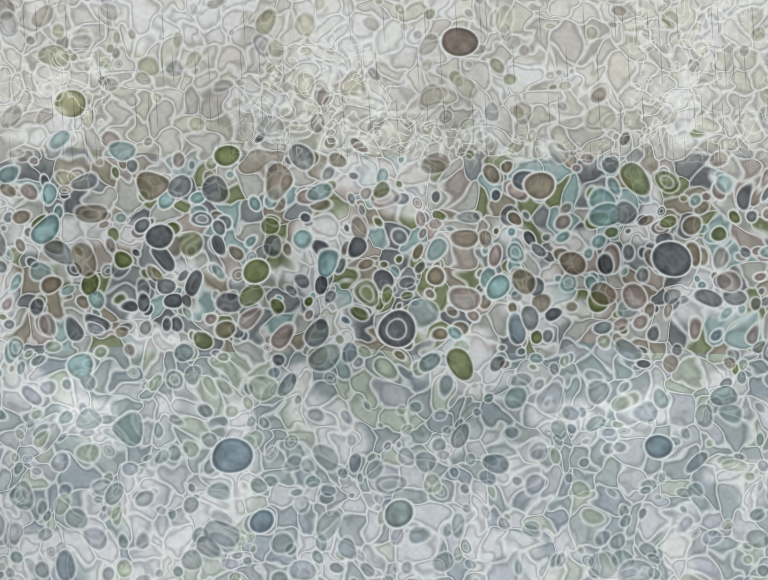
Write a WebGL 2 fragment shader that draws this pattern.

```glsl
#version 300 es
precision highp float;
// Layered wax-like pebbles with raised pale ridges, in warm, mixed and cool bands.
#define RIDGE_WIDTH 0.0022
#define RIDGE_COLOUR vec3(0.86, 0.88, 0.88)
#define WARP 0.028
#define TOP_LINE 0.72
#define LOW_LINE 0.40
#define CELL_SCALE 26.0
#define LARGE_SCALE 17.0
#define MEDIUM_SCALE 22.0
#define SMALL_SCALE 31.0

uniform vec2 u_resolution;
out vec4 fragColor;

const vec3 WARM[6] = vec3[6](vec3(.70, .70, .60), vec3(.56, .54, .50), vec3(.60, .61, .61),
                             vec3(.80, .80, .72), vec3(.43, .39, .36), vec3(.55, .56, .43));
const vec3 MIXED[6] = vec3[6](vec3(.33, .35, .37), vec3(.52, .64, .64), vec3(.40, .44, .29),
                              vec3(.50, .47, .41), vec3(.45, .48, .49), vec3(.60, .56, .54));
const vec3 COOL[6] = vec3[6](vec3(.42, .49, .53), vec3(.50, .56, .55), vec3(.47, .52, .53),
                             vec3(.63, .69, .61), vec3(.62, .65, .69), vec3(.46, .55, .55));
// Large accent stones: centre, radius, palette choice
const vec4 ACCENTS[12] = vec4[12](
  vec4(.793, .928, .030, .75), vec4(.393, .733, .022, .40), vec4(.121, .821, .029, .90),
  vec4(.440, .534, .024, .40), vec4(.688, .434, .033, .05), vec4(.279, .591, .024, .05),
  vec4(1.159, .552, .032, .05), vec4(.931, .681, .025, .60), vec4(.400, .216, .036, .05),
  vec4(.690, .112, .027, .20), vec4(.448, .100, .022, .05), vec4(1.133, .229, .023, .05));
// Broad shade and light: centre, radius, strength
const vec4 TONES[10] = vec4[10](
  vec4(.50, .50, .12, -.10), vec4(1.02, .55, .15, -.10), vec4(.60, .34, .13, -.07),
  vec4(.83, .28, .09, -.07), vec4(.15, .56, .12, -.08), vec4(.42, .83, .13, -.07),
  vec4(1.08, .30, .09, .09), vec4(.13, .31, .07, .08), vec4(.78, .81, .12, -.06),
  vec4(.0, .08, .12, -.07));

float hash(vec2 p) { return fract(sin(dot(p, vec2(127.1, 311.7))) * 43758.5453); }
vec2 hash2(vec2 p) { return vec2(hash(p), hash(p + 19.3)); }

float noise(vec2 p) {
  vec2 i = floor(p), f = fract(p);
  f = f * f * (3.0 - 2.0 * f);
  return mix(mix(hash(i), hash(i + vec2(1, 0)), f.x),
             mix(hash(i + vec2(0, 1)), hash(i + 1.0), f.x), f.y);
}
vec2 bend(vec2 p) { return vec2(noise(p), noise(p + 40.0)) - .5; }
float bump(float x) { return exp(-x * x); }
float topBand(float y) { return smoothstep(TOP_LINE - .03, TOP_LINE + .04, y); }
float midBand(float y) { return smoothstep(.28, .46, y) * (1.0 - topBand(y)); }

vec3 stoneColour(float pick, float y) {
  int k = int(min(pick * 6.0, 5.0));
  return y > TOP_LINE + .02 ? WARM[k] : y > LOW_LINE ? MIXED[k] : COOL[k];
}

// Fill, dark inner rim, raised ridge and optional inner ring
void paintStone(inout vec3 col, vec2 p, float d, float r, vec3 stone, float opacity, float ring) {
  float edge = 1.0 / u_resolution.y;
  stone *= .84 + .32 * noise(p * 75.0);
  stone *= 1.0 - .22 * bump((d / RIDGE_WIDTH + 2.2) / 1.5);
  col = mix(col, stone, opacity * (1.0 - smoothstep(-edge, edge, d)));
  float ridge = bump(d / RIDGE_WIDTH);
  ridge = max(ridge, ring * .8 * bump((d + .48 * r) / RIDGE_WIDTH));
  col = mix(col, RIDGE_COLOUR, ridge * mix(.2, .88, opacity));
}

// One jittered grid of wobbly stones
void scatter(inout vec3 col, vec2 p, float scale, float seed, float amount) {
  vec2 q = p * scale, cell = floor(q), id = cell;
  float best = 9.0, radius = .1;
  for (int j = -1; j <= 1; j++) for (int i = -1; i <= 1; i++) {
    vec2 c = cell + vec2(i, j), h = hash2(c + seed);
    vec2 e = q - c - .18 - .64 * h;
    float r = .2 + .24 * hash(c + seed + 7.7);
    float y = (c.y + .5) / scale;
    float chance = amount * (.64 + .36 * midBand(y) - .2 * topBand(y));
    float d = length(e) * (1.0 + .08 * sin(2.0 * atan(e.y, e.x + 1e-5) + 6.0 * h.x)) - r;
    if (hash(c + seed + 3.1) < chance && d < best) { best = d; id = c; radius = r; }
  }
  float y = (id.y + .5) / scale + .10 * (hash(id + seed + 5.0) - .5);
  float opacity = .62 + .3 * midBand(y) - .08 * topBand(y);
  opacity *= .6 + .4 * hash(id + seed + 9.0);
  paintStone(col, p, best / scale, radius / scale, stoneColour(hash(id + seed + 11.0), y),
             opacity, step(.94, hash(id + seed + 13.0)));
}

// Ground colour with merged wax cells and milky patches
vec3 ground(vec2 p) {
  vec3 col = mix(vec3(.77, .79, .81), vec3(.68, .71, .71), smoothstep(0.0, .3, p.y));
  col = mix(col, vec3(.63, .64, .62), smoothstep(.3, .5, p.y));
  col = mix(col, vec3(.81, .81, .79), smoothstep(.58, .9, p.y));
  vec2 q = p * CELL_SCALE + .7 * bend(p * 48.0), cell = floor(q), id = cell;
  float near = 9.0, next = 9.0;
  for (int j = -1; j <= 1; j++) for (int i = -1; i <= 1; i++) {
    vec2 c = cell + vec2(i, j);
    float d = length(q - c - .1 - .8 * hash2(c + 2.0));
    if (d < near) { next = near; near = d; id = c; } else next = min(next, d);
  }
  float tint = (.45 + .25 * midBand(p.y) - .25 * topBand(p.y)) * step(.25, hash(id + 31.0));
  col = mix(col, stoneColour(hash(id + 41.0), p.y), tint);
  col = mix(col, vec3(.85, .86, .86), .75 * smoothstep(.6, .8, noise(p * 17.0 + 6.0)));
  float d = (next - near) / (CELL_SCALE * 2.0 * RIDGE_WIDTH);
  return mix(col * (1.0 - .14 * bump((d - 2.0) / 1.2)), RIDGE_COLOUR, .62 * bump(d));
}

void main() {
  vec2 p = gl_FragCoord.xy / u_resolution.y;
  vec2 shift = WARP * bend(p * 17.0), q = p + shift;
  vec3 col = ground(q);
  scatter(col, q, SMALL_SCALE, 91.0, .50);
  scatter(col, q, MEDIUM_SCALE, 57.0, .60);
  scatter(col, q, LARGE_SCALE, 3.0, .55);
  for (int i = 0; i < 10; i++) col += TONES[i].w * bump(length(p - TONES[i].xy) / TONES[i].z);
  for (int i = 0; i < 12; i++) {
    vec4 a = ACCENTS[i];
    float d = length((p + .4 * shift - a.xy) * vec2(.95, 1.1)) - a.z;
    paintStone(col, p, d, a.z, stoneColour(a.w, a.y), .88, float(i == 4));
  }
  // Fine pale crackle and upright scratches in the upper band
  float top = topBand(p.y);
  float patches = smoothstep(.48, .7, noise(p * 7.0 + 2.0)) * top;
  float vein = bump((noise(p * 85.0 + 3.0 * bend(p * 40.0)) - .5) / .09);
  col = mix(col, vec3(.91, .92, .89), .6 * patches * vein);
  vec2 s = vec2(p.x + .06 * p.y, p.y) * vec2(55.0, 13.0), sid = floor(s);
  float scratch = bump((fract(s.x) - .2 - .6 * hash(sid)) / .05) * step(.6, hash(sid + 8.0));
  col *= 1.0 - .2 * top * scratch * sin(3.14 * fract(s.y));
  // Surface grain
  col *= .96 + .08 * noise(p * 170.0);
  fragColor = vec4(col, 1.0);
}
```
